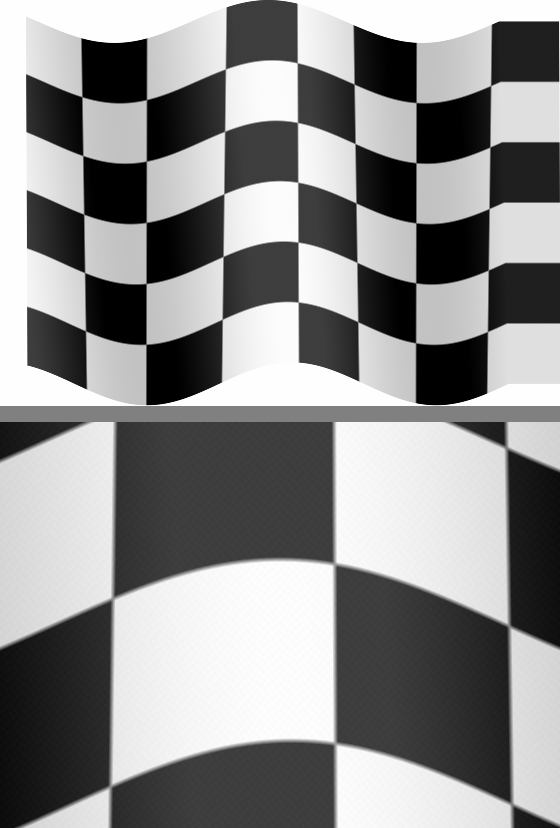
Top, the full canvas; bottom, a detail of the centre.
Reproduce this pattern procedurally as a WebGL 2 fragment shader.

```glsl
#version 300 es
precision highp float;
// A waving checkered flag, 8 columns by 6 rows, on a white ground.
// A cosine fold, drifting with depth, bends the rows and shades the cloth;
// layered sines space the column seams and add a faint grain.

uniform vec2 u_resolution;
out vec4 outColor;

const float TAU = 6.2831853;
const vec2 CANVAS = vec2(768.0, 558.0);  // canvas units, y runs downward

// Checks
const int COLUMNS = 8;
const int ROWS = 6;
const float FLAG_LEFT = 36.0;
const float COLUMN_WIDTH = 91.4;
const float ROW_HEIGHT = 83.0;
const float FLAG_HEIGHT = ROW_HEIGHT * float(ROWS);
const float EDGE_SOFTNESS = 1.2;

// Fold: values at the top and bottom of the flag
const float FOLD_HEIGHT = 29.5;
const vec2 CREST_X = vec2(368.0, 400.0);
const vec2 FOLD_PERIOD = vec2(422.0, 397.0);
const float FLAT_PHASE = 0.75 * TAU;     // the cloth lies flat past this phase

// Tones
const vec3 GROUND = vec3(0.995);
const float LIGHT_TONE = 0.875;
const float LIGHT_SHADING = 0.115;
const float DARK_TONE = 0.12;
const float DARK_SHADING = 0.16;
const float DARK_MAX = 0.24;
const float GRAIN = 0.008;

// Fold profile: 1 on a crest, -1 in a trough.
float foldAt(float x, float depth) {
  float crest = mix(CREST_X.x, CREST_X.y, depth);
  float period = mix(FOLD_PERIOD.x, FOLD_PERIOD.y, depth);
  return cos(min(TAU * (x - crest) / period, FLAT_PHASE));
}

// Horizontal place of a column seam, leaning with depth.
float seamX(float k, float depth) {
  float quarter = k * TAU / 4.0;
  float spacing = -6.0 + 10.7 * cos(quarter + 0.57)
                - 4.0 * cos(0.5 * quarter - 0.55);
  float lean = 0.5 + 1.5 * cos(quarter) + 7.0 * sin(quarter);
  return FLAG_LEFT + k * COLUMN_WIDTH + spacing + lean * depth;
}

// Fine woven stipple from crossed sines.
float grainAt(vec2 p) {
  float weave = sin(p.x * 1.73 + 0.9 * sin(p.y * 0.61));
  return weave * sin(p.y * 1.57 + 1.3 * sin(p.x * 0.47));
}

void main() {
  vec2 p = gl_FragCoord.xy / u_resolution * CANVAS;
  p.y = CANVAS.y - p.y;
  float soft = max(EDGE_SOFTNESS, 0.75 * CANVAS.x / u_resolution.x);

  // Undo the fold: find the height on the cloth and its depth.
  float clothY = p.y;
  float depth = 0.0;
  float fold = 0.0;
  for (int i = 0; i < 4; i++) {
    depth = clamp(clothY / FLAG_HEIGHT, 0.0, 1.0);
    fold = foldAt(p.x, depth);
    clothY = p.y - FOLD_HEIGHT * (1.0 - fold);
  }

  // Each seam crossed flips the sign of the check.
  float check = 1.0;
  for (int k = 1; k < COLUMNS; k++) {
    check *= clamp((p.x - seamX(float(k), depth)) / soft, -1.0, 1.0);
  }
  for (int r = 1; r < ROWS; r++) {
    check *= clamp((clothY - float(r) * ROW_HEIGHT) / soft, -1.0, 1.0);
  }

  // Shade the cloth by its fold.
  float light = LIGHT_TONE + LIGHT_SHADING * fold;
  float dark = clamp(DARK_TONE + DARK_SHADING * fold, 0.0, DARK_MAX);
  float tone = mix(dark, light, 0.5 + 0.5 * check);
  tone += GRAIN * grainAt(p);

  // Cut the flag out of the ground.
  float sideInset = min(p.x - seamX(0.0, depth),
                        seamX(float(COLUMNS), depth) - p.x);
  float inset = min(sideInset, min(clothY, FLAG_HEIGHT - clothY));
  float flag = smoothstep(-0.6 * soft, 0.6 * soft, inset);
  outColor = vec4(clamp(mix(GROUND, vec3(tone), flag), 0.0, 1.0), 1.0);
}
```
